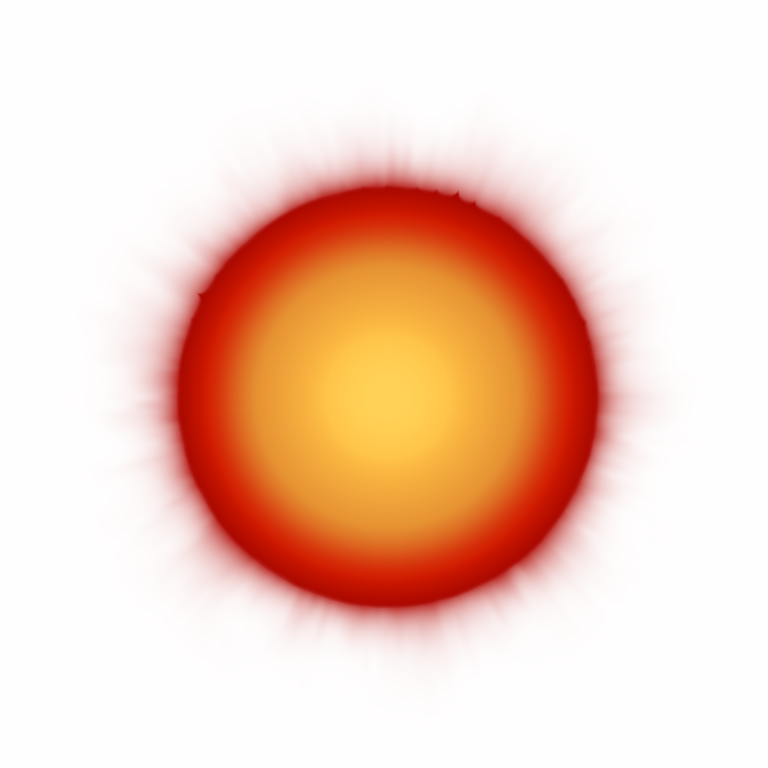
This background is drawn by a Shadertoy shader. Its source:

```glsl
// A glowing amber sun with a dark red limb, small flares and a wispy red corona on white.

const float TAU = 6.2831853;
const vec2  SUN_CENTER = vec2(0.505, 0.483);
const float SUN_RADIUS = 0.272;
const float LIMB_SOFTNESS = 0.004;

const vec3 SKY    = vec3(1.0, 0.998, 0.998);
const vec3 CORE   = vec3(1.0, 0.82, 0.34);
const vec3 GOLD   = vec3(1.0, 0.75, 0.27);
const vec3 AMBER  = vec3(0.89, 0.55, 0.19);
const vec3 RED    = vec3(0.82, 0.10, 0.0);
const vec3 LIMB   = vec3(0.66, 0.03, 0.0);
const vec3 CORONA = vec3(0.70, 0.08, 0.06);

const float GLOW_LENGTH = 0.021;   // falloff of the inner corona
const float WISP_LENGTH = 0.055;   // falloff of the long streaks
const float WISP_STRENGTH = 0.11;
const float FLARE_CELLS = 58.0;    // angular slots that may hold a flare
const float FLARE_HEIGHT = 0.017;
const float FLARE_WIDTH = 0.0045;

float hash(vec2 p) {
    vec3 q = fract(vec3(p.xyx) * 0.1031);
    q += dot(q, q.yzx + 33.33);
    return fract((q.x + q.y) * q.z);
}

// Value noise that wraps around the circle; turn runs from 0 to 1.
float polarNoise(float turn, float radial, float cells) {
    vec2 p = vec2(turn * cells, radial);
    vec2 cell = floor(p);
    vec2 f = fract(p);
    f = f * f * (3.0 - 2.0 * f);
    float left = mod(cell.x, cells);
    float right = mod(cell.x + 1.0, cells);
    float low = mix(hash(vec2(left, cell.y)), hash(vec2(right, cell.y)), f.x);
    float high = mix(hash(vec2(left, cell.y + 1.0)), hash(vec2(right, cell.y + 1.0)), f.x);
    return mix(low, high, f.y);
}

float bump(float x, float center, float width) {
    float d = (x - center) / width;
    return exp(-d * d);
}

float ramp(float from, float to, float x) {
    return clamp((x - from) / (to - from), 0.0, 1.0);
}

// Height of the sharp flares, gathered on the top and upper left arcs.
float flareHeight(float angle, float turn) {
    float activity = bump(angle, 1.40, 0.34) + 0.8 * bump(angle, 2.60, 0.14)
                   + 0.35 * bump(angle, 0.35, 0.4);
    float slot = floor(turn * FLARE_CELLS);
    float height = 0.0;
    for (int i = -1; i <= 1; i++) {
        float id = mod(slot + float(i), FLARE_CELLS);
        float offset = 0.2 + 0.6 * hash(vec2(id, 71.0));
        float turnsAway = turn - (slot + float(i) + offset) / FLARE_CELLS;
        float arc = abs(turnsAway) * TAU * SUN_RADIUS;
        float size = FLARE_HEIGHT * pow(hash(vec2(id, 19.0)), 1.5);
        height = max(height, size * exp(-arc / FLARE_WIDTH));
    }
    return height * activity;
}

vec3 discColor(float r) {
    vec3 color = mix(CORE, GOLD, smoothstep(0.02, 0.11, r));
    color = mix(color, AMBER, ramp(0.08, 0.182, r));
    color = mix(color, RED, smoothstep(0.165, 0.246, r));
    return mix(color, LIMB, ramp(0.235, SUN_RADIUS, r));
}

float coronaDensity(float turn, float r) {
    float height = max(r - SUN_RADIUS, 0.0);
    float broad = polarNoise(turn, height * 6.0 + 3.0, 26.0);
    float medium = polarNoise(turn, height * 14.0 + 11.0, 74.0);
    float fine = polarNoise(turn, height * 24.0 + 29.0, 190.0);
    float streak = 0.45 * broad + 0.35 * medium + 0.2 * fine;
    float glow = 0.9 * exp(-height / (GLOW_LENGTH * (0.65 + 0.7 * streak)));
    float wisps = WISP_STRENGTH * smoothstep(0.2, 0.85, streak) * exp(-height / WISP_LENGTH);
    return min(glow + wisps, 1.0) * smoothstep(0.49, 0.38, r);
}

void mainImage(out vec4 fragColor, in vec2 fragCoord) {
    float side = min(iResolution.x, iResolution.y);
    vec2 uv = (fragCoord - 0.5 * iResolution.xy) / side + 0.5;
    vec2 p = uv - SUN_CENTER;
    float r = length(p);
    float angle = atan(p.y, p.x + 1e-6);
    float turn = fract(angle / TAU);

    // Corona over the white sky
    vec3 color = mix(SKY, CORONA, coronaDensity(turn, r));

    // Disc with a slightly uneven, flaring limb
    float limb = SUN_RADIUS + flareHeight(angle, turn)
               + 0.002 * (polarNoise(turn, 5.0, 90.0) - 0.5);
    float softness = max(LIMB_SOFTNESS, 1.0 / side);
    color = mix(color, discColor(r), 1.0 - smoothstep(-softness, softness, r - limb));

    fragColor = vec4(color, 1.0);
}
```
